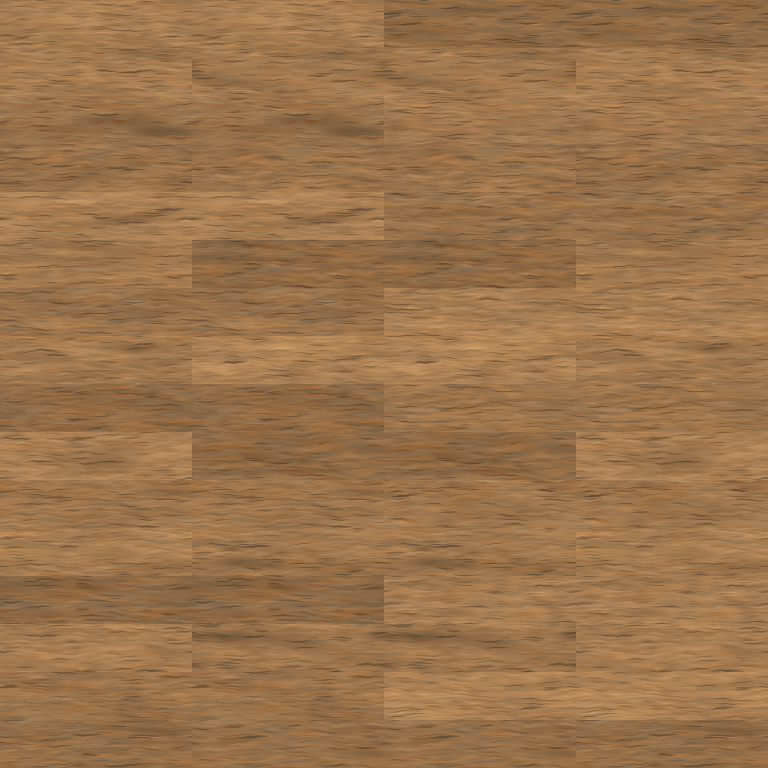
Give the GLSL for this texture, as a Shadertoy shader.

```glsl
// Wooden floor of 16 rows of long planks, staggered by half a plank, without gaps.
// Broad grain of stretched cellular noise, bent by layered sines, runs through all
// rows; each plank adds its own tone, fine fibres and dark smears, repeated twice.

const float ROWS = 16.0;
const float GRAIN_REPEATS = 4.0;      // grain periods across the canvas
const float PLANK_PERIODS = 2.0;      // grain periods in one plank
const int SAMPLES = 2;                // subsamples per axis, for smooth edges
const float TAU = 6.2831853;

const vec3 DARK_WOOD = vec3(0.540, 0.400, 0.260);
const vec3 LIGHT_WOOD = vec3(0.700, 0.525, 0.347);
const vec3 ORANGE_TINT = vec3(0.022, -0.004, -0.022);

const float BAND_CONTRAST = 0.050;
const float GRAIN_CONTRAST = 0.065;
const float FINE_CONTRAST = 0.095;
const float FIBRE_DEPTH = 0.26;
const float SMEAR_DEPTH = 0.17;
const float SMEAR_MARGIN = 0.25;      // fade of smears at the row edges

// Tone of the two planks in each row, from the top row down
const vec2 TONES[16] = vec2[16](
    vec2(0.72, 0.15), vec2(0.55, 0.65), vec2(0.40, 0.60), vec2(0.45, 0.40),
    vec2(0.80, 0.30), vec2(0.10, 0.58), vec2(0.35, 0.75), vec2(0.85, 0.60),
    vec2(0.15, 0.45), vec2(0.12, 0.75), vec2(0.45, 0.45), vec2(0.50, 0.65),
    vec2(0.12, 0.70), vec2(0.50, 0.68), vec2(0.35, 0.80), vec2(0.30, 0.22));

vec3 hash3(vec3 p) {
    p = fract(p * vec3(0.1031, 0.1030, 0.0973));
    p += dot(p, p.yxz + 33.33);
    return fract((p.xxy + p.yxx) * p.zyx);
}

// Signed soft blobs, one per cell, wrapping once per unit of x
float cellNoise(vec2 p, vec2 cells, float seed) {
    vec2 q = p * cells;
    vec2 base = floor(q);
    float sum = 0.0;
    for (int j = -1; j <= 1; j++)
    for (int i = -1; i <= 1; i++) {
        vec2 cell = base + vec2(i, j);
        vec3 h = hash3(vec3(mod(cell.x, cells.x), cell.y, seed));
        vec2 d = q - cell - h.xy;
        float blob = max(1.0 - dot(d, d), 0.0);
        sum += (2.0 * h.z - 1.0) * blob * blob;
    }
    return sum;
}

// Gentle bending of the grain, periodic in x
float grainBend(vec2 p) {
    return 0.020 * sin(TAU * p.x + 2.6 * p.y)
         + 0.010 * sin(TAU * 3.0 * p.x + 5.7 * p.y + 1.3)
         + 0.006 * sin(TAU * 8.0 * p.x - 9.1 * p.y + 4.1)
         + 0.004 * sin(TAU * 17.0 * p.x + 14.3 * p.y + 2.2);
}

vec3 floorColor(vec2 uv) {
    vec2 p = uv * vec2(GRAIN_REPEATS, ROWS);

    // Plank under this point
    float row = ROWS - 1.0 - floor(p.y);
    float shift = mod(row, 2.0);
    float plank = floor(mod(p.x - shift, GRAIN_REPEATS) / PLANK_PERIODS);
    vec2 rowTones = TONES[int(row)];
    float tone = plank < 0.5 ? rowTones.x : rowTones.y;
    float seed = 7.3 * (2.0 * row + plank) + 1.7;
    float edge = min(fract(p.y), 1.0 - fract(p.y));

    // Grain shared by all planks
    p.y += grainBend(p);
    float band = cellNoise(p, vec2(2.0, 5.0), 311.0);
    float grain = cellNoise(p, vec2(5.0, 14.0), 312.0);
    float tint = cellNoise(p, vec2(7.0, 18.0), 313.0);

    // Marks of this plank alone
    float fine = cellNoise(p, vec2(15.0, 38.0), seed);
    float fibre = cellNoise(p, vec2(9.0, 38.0), seed + 1.0);
    float smear = cellNoise(p, vec2(3.0, 4.0), seed + 2.0);
    smear = smoothstep(0.35, 1.2, smear + 0.35 * grain + 0.25 * fine);
    smear *= smoothstep(0.0, SMEAR_MARGIN, edge);

    float shade = 1.01 + BAND_CONTRAST * band + GRAIN_CONTRAST * grain
                + FINE_CONTRAST * fine;
    shade -= FIBRE_DEPTH * smoothstep(0.40, 1.05, fibre);
    shade -= SMEAR_DEPTH * smear;

    vec3 wood = mix(DARK_WOOD, LIGHT_WOOD, tone);
    return wood * shade + ORANGE_TINT * tint * (1.4 - tone);
}

void mainImage(out vec4 fragColor, in vec2 fragCoord) {
    vec3 color = vec3(0.0);
    for (int j = 0; j < SAMPLES; j++)
    for (int i = 0; i < SAMPLES; i++) {
        vec2 offset = (vec2(i, j) + 0.5) / float(SAMPLES) - 0.5;
        color += floorColor((fragCoord + offset) / iResolution.xy);
    }
    fragColor = vec4(color / float(SAMPLES * SAMPLES), 1.0);
}
```
